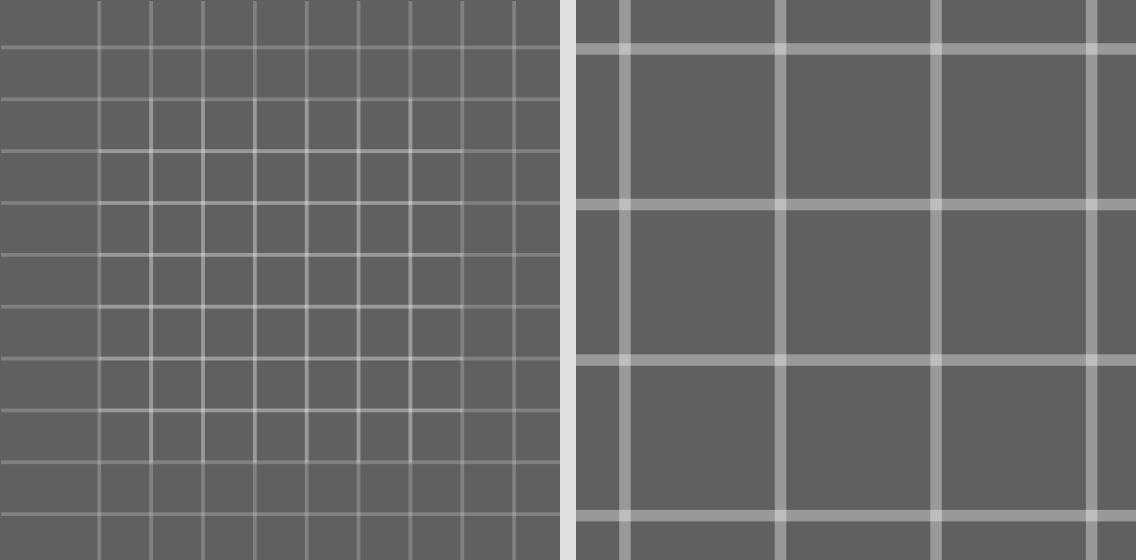
Left, the full canvas; right, a detail of the centre.
Give the GLSL for this pattern, as a Shadertoy shader.

```glsl
// Grey ruled grid of translucent white lines, ruled twice in a central square.

const vec3  GROUND       = vec3(0.378);
const vec3  INK          = vec3(1.0);
const float INK_ALPHA    = 0.2;            // opacity of one ruling
const float PITCH        = 1.0 / 10.8;     // spacing of the lines
const float FIRST_LINE   = 0.0847;         // line 0, from the left or top edge
const float LINE_WIDTH   = 0.0068;
const float MARGIN       = 0.0018;         // gap before the lines start
const float FIRST_COLUMN = 1.0;            // column 0 is left out
const vec2  INNER_LINES  = vec2(2.0, 7.0); // first and last line ruled twice
const vec2  INNER_SPAN   = vec2(1.0, 8.0); // extent of the second ruling

// Smoothed 0..1 coverage of the inside of a signed distance.
float coverage(float dist, float pixel) {
    return clamp(0.5 - dist / pixel, 0.0, 1.0);
}

// Signed distance to the interval span.x..span.y.
float intervalDist(float x, vec2 span) {
    return max(span.x - x, x - span.y);
}

// 1 when the line index lies within the inclusive range.
float inRange(float index, vec2 range) {
    return step(range.x - 0.5, index) * step(index, range.y + 0.5);
}

void mainImage(out vec4 fragColor, in vec2 fragCoord) {
    float pixel = 1.0 / iResolution.y;
    vec2 pos = vec2(fragCoord.x, iResolution.y - fragCoord.y) * pixel;

    // Nearest line on each axis: x gives columns, y gives rows
    vec2 cell = (pos - FIRST_LINE) / PITCH;
    vec2 index = floor(cell + 0.5);
    vec2 offset = abs(cell - index) * PITCH - 0.5 * LINE_WIDTH;
    vec2 line = vec2(coverage(offset.x, pixel), coverage(offset.y, pixel));

    // First ruling runs across the whole canvas
    vec2 outer = line * vec2(coverage(MARGIN - pos.y, pixel),
                             coverage(MARGIN - pos.x, pixel));
    outer.x *= step(FIRST_COLUMN - 0.5, index.x);

    // Second ruling is confined to the central square
    vec2 inner = line * vec2(inRange(index.x, INNER_LINES),
                             inRange(index.y, INNER_LINES));
    inner *= vec2(coverage(intervalDist(cell.y, INNER_SPAN) * PITCH, pixel),
                  coverage(intervalDist(cell.x, INNER_SPAN) * PITCH, pixel));

    // Stack the translucent strokes so that crossings brighten
    vec2 through = (1.0 - INK_ALPHA * outer) * (1.0 - INK_ALPHA * inner);
    vec3 color = mix(INK, GROUND, through.x * through.y);
    fragColor = vec4(color, 1.0);
}
```
